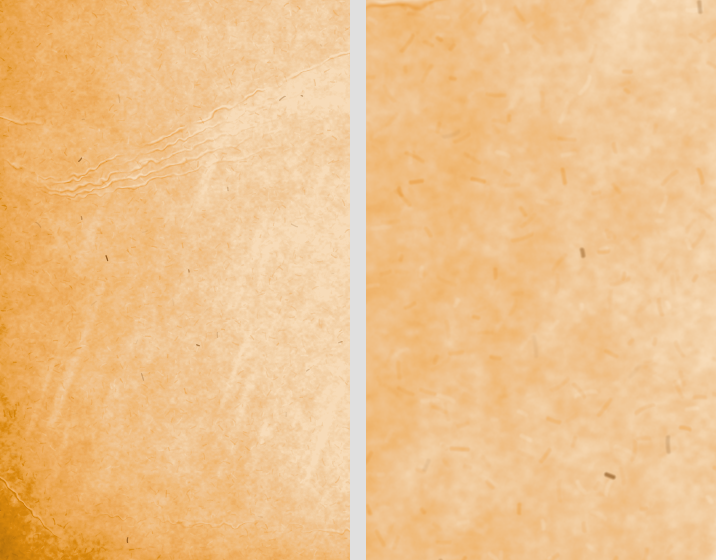
Left: the whole. Right: its middle third, enlarged.
A Shadertoy shader for this texture:

```glsl
vec2 hash2(vec2 p) {
    vec3 q = fract(p.xyx * vec3(.1031, .1030, .0973));
    q += dot(q, q.yzx + 33.33);
    return fract((q.xx + q.yz) * q.zy);
}

float noise(vec2 p) {
    vec2 i = floor(p), f = fract(p);
    f = f * f * (3. - 2. * f);
    return mix(mix(hash2(i).x, hash2(i + vec2(1, 0)).x, f.x),
               mix(hash2(i + vec2(0, 1)).x, hash2(i + vec2(1, 1)).x, f.x), f.y);
}

float fbm(vec2 p) {
    float sum = 0., amp = .5;
    for (int i = 0; i < 4; i++) {
        sum += amp * (noise(p) - .5);
        p = mat2(1.6, 1.2, -1.2, 1.6) * p + 7.3;
        amp *= .55;
    }
    return sum;
}

// Distance to a segment in x, position along it in y
vec2 segment(vec2 p, vec2 a, vec2 b) {
    vec2 ab = b - a;
    float t = clamp(dot(p - a, ab) / dot(ab, ab), 0., 1.);
    return vec2(length(p - a - ab * t), t);
}

// Short, slightly bent hairs, one per cell; most are faint
float fibres(vec2 p, float cells, float rarity) {
    vec2 home = floor(p * cells);
    float ink = 0.;
    for (int k = 0; k < 9; k++) {
        vec2 cell = home + vec2(k % 3 - 1, k / 3 - 1);
        vec2 h = hash2(cell + 11.7), g = hash2(cell + 53.1);
        vec2 d = p - (cell + h) / cells;
        float a = g.x * 6.2832;
        d = mat2(cos(a), -sin(a), sin(a), cos(a)) * d;
        float reach = .001 + .005 * h.y;
        d.y += (g.y - .5) * 60. * d.x * d.x;
        float r = segment(d, vec2(-reach, 0), vec2(reach, 0)).x;
        ink = max(ink, smoothstep(.0022, .0002, r) * pow(hash2(cell + 91.3).x, rarity));
    }
    return ink;
}

// Dark groove next to a lit ridge
float fold(float s) {
    float groove = (s + .0015) / .0017, ridge = (s - .0025) / .002;
    return exp(-groove * groove) - .9 * exp(-ridge * ridge);
}

vec3 paperColor(float depth) {
    vec3 ramp[7] = vec3[7](
        vec3(.97, .86, .72), vec3(.95, .81, .64), vec3(.94, .76, .55), vec3(.94, .72, .45),
        vec3(.93, .67, .36), vec3(.91, .63, .26), vec3(.85, .53, .05));
    vec3 c = ramp[0];
    for (int i = 1; i < 7; i++) c = mix(c, ramp[i], clamp(depth * 5. - float(i - 1), 0., 1.));
    return c * (1. - .35 * clamp(depth - 1.2, 0., 1.));
}

void mainImage(out vec4 fragColor, in vec2 fragCoord) {
    vec2 uv = fragCoord / iResolution.xy;
    vec2 p = fragCoord / iResolution.y;

    // Aged edges: amber at the left and bottom, pale at the right
    float depth = .08 + .6 * pow(1. - uv.x, 1.25) + .24 * exp(-uv.x * 9.);
    depth += .55 * exp(-uv.y * 10.) + .12 * exp((uv.y - 1.) * 6.);
    depth += .3 * exp(-length(p) * 9.);

    // Cloudy stains, felted mottle and fine grain
    depth += .36 * fbm(p * 7.) + .36 * fbm(p * 38.) + .34 * fbm(p * 120.);
    depth += .16 * (noise(p * vec2(210, 260)) - .5);

    // Slanted rubbed streaks with ragged edges, mostly in the lower half
    float rub = 0.;
    for (int i = 0; i < 18; i++) {
        vec2 h = hash2(vec2(i, 4.7)), g = hash2(vec2(i, 31.9));
        vec2 a = vec2(h.x * .55, mix(.06, .8, h.y * h.y));
        float len = .1 + .17 * g.x, width = .008 + .008 * g.y;
        if (i == 0) { a = vec2(.05, .13); len = .49; width = .014; }
        vec2 s = segment(p, a, a + len * vec2(.37, 1));
        float fade = smoothstep(0., .3, s.y) * smoothstep(1., .5, s.y);
        float ragged = s.x + .006 * (noise(p * 60.) - .5);
        rub = max(rub, smoothstep(width, width * .2, ragged) * fade * (i == 0 ? 1. : .4 + .5 * g.x));
    }
    depth -= .2 * rub * (.5 + noise(p * 45.));

    // Main crease: dips at the left, climbs to the right, frays into strands
    float bend = uv.x - .15;
    float jitter = .009 * (noise(p * 36.) - .5) + .008 * (noise(p * 100.) - .5);
    float s = uv.y - (.66 - .03 * bend + .32 * sqrt(bend * bend + .004)) + jitter;
    depth -= .14 * smoothstep(.25, .65, uv.x) * smoothstep(.01, -.01, s) * smoothstep(-.12, -.03, s);
    for (int i = 0; i < 5; i++) {
        float k = float(i);
        float wear = noise(vec2(uv.x * 22., k * 5.3));
        float span = i == 0 ? 1. : smoothstep(.06, .22, uv.x) * smoothstep(1., .3, uv.x);
        float strand = s + k * (.004 + .03 * uv.x) + .006 * (noise(vec2(uv.x * 24., k * 9.)) - .5);
        depth += .34 * fold(strand) * span * smoothstep(-.1, .7, wear);
    }

    // Minor wrinkles at the upper left and along the bottom
    depth += .28 * fold(uv.y - .79 + .12 * uv.x + jitter) * smoothstep(.16, .05, uv.x);
    depth += .3 * fold(uv.y - .145 + .65 * uv.x + jitter) * smoothstep(.2, .08, uv.x);
    depth += .25 * fold(uv.y - .09 + .04 * uv.x + 2. * jitter) * smoothstep(.15, .3, uv.x)
           * noise(vec2(uv.x * 12., 3.));

    // Fibres, pale flecks and a few dark specks
    depth += .32 * fibres(p, 42., 6.) + .2 * fibres(p + 3.1, 80., 3.);
    depth -= .16 * fibres(p + 8.6, 60., 4.);
    vec3 color = paperColor(depth);
    color = mix(color, vec3(.5, .28, .05), .8 * fibres(p + 5.4, 22., 28.));
    fragColor = vec4(color, 1);
}
```
